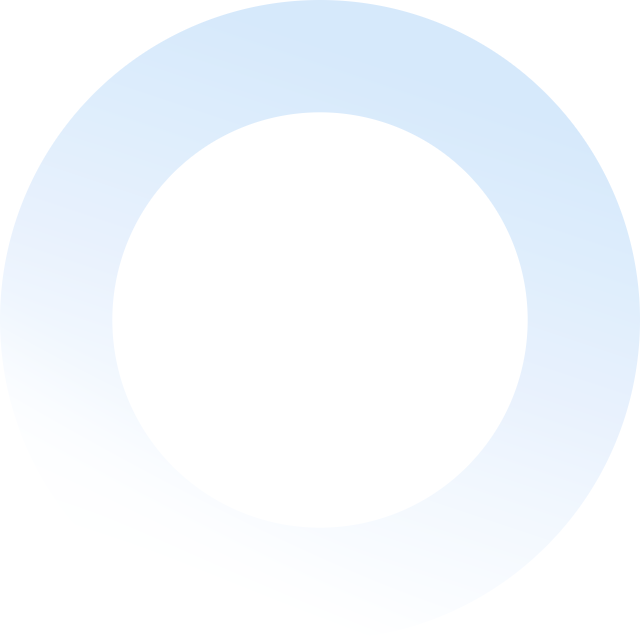
Reproduce this background procedurally as a WebGL 2 fragment shader.

```glsl
#version 300 es
precision highp float;

#define OUTER_RADIUS 0.5
#define INNER_RADIUS 0.3245
#define GRADIENT_DIR vec2(0.316, 0.949)
#define FADE_DIR vec2(0.6, 0.8)
#define SKY vec3(0.84, 0.913, 0.985)
#define PALE_SKY vec3(0.871, 0.931, 0.988)
#define MIST vec3(0.912, 0.946, 0.992)
#define FROST vec3(0.945, 0.969, 0.997)
#define WHITE vec3(1.0)

uniform vec2 u_resolution;
out vec4 outColor;

// Tilted gradient from white at the foot to sky blue at the top
vec3 ringColor(vec2 p) {
    float height = dot(p, GRADIENT_DIR);
    vec3 color = mix(WHITE, FROST, clamp((height + 0.46) / 0.30, 0.0, 1.0));
    color = mix(color, MIST, clamp((height + 0.16) / 0.16, 0.0, 1.0));
    color = mix(color, PALE_SKY, clamp(height / 0.21, 0.0, 1.0));
    color = mix(color, SKY, clamp((height - 0.21) / 0.20, 0.0, 1.0));

    // Extra fade toward the lower left
    float keep = smoothstep(-0.46, -0.24, dot(p, FADE_DIR));
    return mix(WHITE, color, mix(0.3, 1.0, keep));
}

void main() {
    float side = min(u_resolution.x, u_resolution.y);
    vec2 p = (gl_FragCoord.xy - 0.5 * u_resolution) / side;
    float pixel = 1.0 / side;

    // Signed distance to the ring, smoothed over one pixel
    float radius = length(p);
    float ringDistance = max(radius - OUTER_RADIUS, INNER_RADIUS - radius);
    float coverage = clamp(0.5 - ringDistance / pixel, 0.0, 1.0);

    outColor = vec4(mix(WHITE, ringColor(p), coverage), 1.0);
}
```
